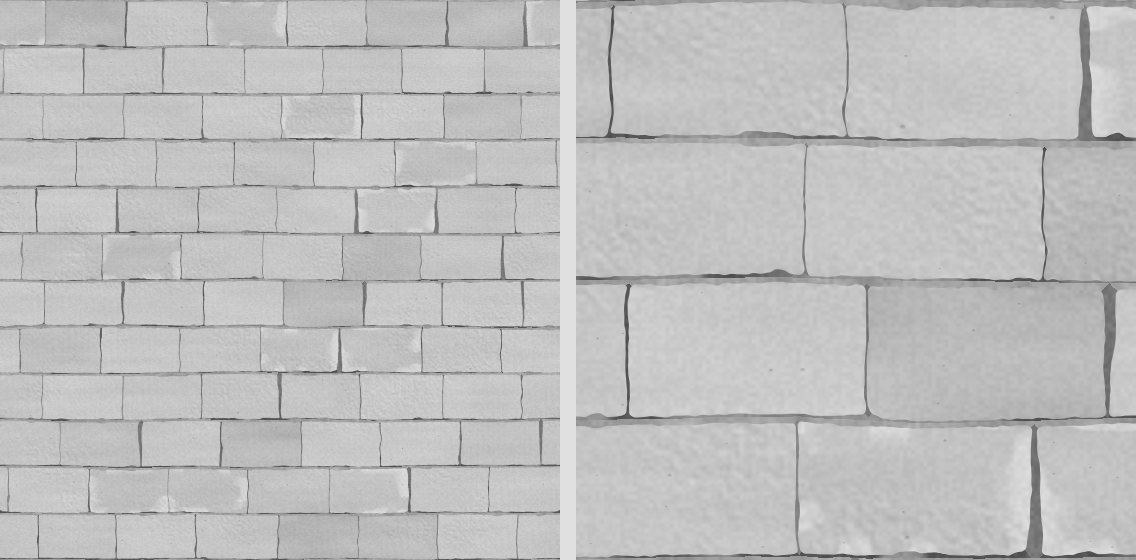
Left, the full canvas; right, a detail of the centre.
Write a Shadertoy shader that draws this texture.

```glsl
// Pale grey block wall: 12 courses of 7 blocks, irregular bond, thin ragged joints.
#define COLS 7.0
#define ROWS 12.0
#define BLOCK_TONE 0.776
#define MORTAR_TONE 0.63
#define SHADOW_TONE 0.33
#define SHADOW_WIDTH 0.0017
#define MORTAR_WIDTH 0.0033
#define HEAD_WIDTH 0.0008
#define WEDGE_WIDTH 0.0034
#define CORNER 0.003
#define GRAIN 0.045

// Sideways shift of each course in block lengths, bottom to top
const float bond[12] = float[12](0.44, 0.08, 0.73, 0.50, 0.24, 0.52,
                                 0.25, 0.44, 0.92, 0.51, 0.02, 0.55);

float hash(vec2 p) {
    return fract(sin(dot(p, vec2(127.1, 311.7))) * 43758.5453);
}

// Value noise over the canvas that wraps after freq cells
float noise(vec2 uv, vec2 freq) {
    vec2 p = uv * freq, i = floor(p), f = fract(p);
    f = f * f * (3.0 - 2.0 * f);
    vec2 a = mod(i, freq), b = mod(i + 1.0, freq);
    return mix(mix(hash(a), hash(vec2(b.x, a.y)), f.x),
               mix(hash(vec2(a.x, b.y)), hash(b), f.x), f.y);
}

// Half width of an upright joint: mostly hairline, sometimes a tapering wedge
float headWidth(vec2 joint, float y) {
    float h = hash(joint + 31.0);
    float taper = mix(y, 1.0 - y, step(0.5, hash(joint + 47.0)));
    return HEAD_WIDTH * mix(0.6, 1.2, h) + WEDGE_WIDTH * smoothstep(0.72, 1.0, h) * taper;
}

// Small dents, lit from above
float pits(vec2 uv) {
    vec2 cell = floor(uv * 48.0);
    vec2 d = fract(uv * 48.0) - 0.3 - 0.4 * vec2(hash(cell + 3.0), hash(cell + 9.0));
    float radius = mix(0.04, 0.13, pow(hash(cell + 15.0), 3.0));
    float dent = step(0.84, hash(cell)) * smoothstep(radius, radius * 0.3, length(d));
    return dent * (0.35 + 0.8 * d.y / radius);
}

void mainImage(out vec4 fragColor, in vec2 fragCoord) {
    vec2 uv = fragCoord / iResolution.xy;
    float px = 1.0 / iResolution.y;
    float fine = noise(uv, vec2(230.0));
    float grain = noise(uv, vec2(410.0)) - 0.5;
    float ragged = noise(uv, vec2(75.0)) - 0.5;

    // Block grid with slightly wavering courses
    vec2 g = uv * vec2(COLS, ROWS);
    g.y += 0.05 * (noise(uv, vec2(9.0, 12.0)) - 0.5) + 0.012 * ragged;
    float row = mod(floor(g.y), ROWS);
    g.x += 0.022 * (noise(uv, vec2(40.0, 60.0)) - 0.5) - bond[int(row)];
    vec2 f = fract(g);
    vec2 id = vec2(mod(floor(g.x), COLS), row);
    vec2 nextId = vec2(mod(id.x + 1.0, COLS), row);

    // Distances to the four joints in canvas units
    float left = (f.x - 0.04 * hash(id + 5.0)) / COLS;
    float right = (1.0 + 0.04 * hash(nextId + 5.0) - f.x) / COLS;
    if (left < 0.0) {   // sliver that belongs to the block before
        right = -left;
        nextId = id;
        id.x = mod(id.x - 1.0 + COLS, COLS);
        left = 1.0 / COLS;
    }
    float bottom = f.y / ROWS, top = (1.0 - f.y) / ROWS;
    float seat = 0.0016 * (hash(id + 21.0) - 0.5);
    float chip = 0.0022 * smoothstep(0.65, 0.95, noise(uv, vec2(55.0)));
    float dx = min(left - headWidth(id, f.y), right - headWidth(nextId, f.y));
    float dy = min(bottom - SHADOW_WIDTH - seat, top - MORTAR_WIDTH + seat);
    dy -= chip + 0.0012 * (fine - 0.5);
    dx -= 0.5 * chip + 0.0006 * (fine - 0.5);
    float inside = CORNER - length(max(CORNER - vec2(dx, dy), 0.0));

    // Block face: own tone, level streaks, blotches and grain
    float dark = smoothstep(0.78, 1.0, hash(id + 61.0));
    float streak = noise(uv, vec2(8.0, 90.0)) - 0.5;
    float blotch = noise(uv, vec2(16.0, 36.0)) - 0.5;
    float face = BLOCK_TONE + 0.022 * (hash(id + 77.0) - 0.5) - 0.055 * dark;
    face += 0.022 * streak + (0.025 + 0.04 * dark) * blotch + GRAIN * grain;

    // Pale worn smears on a few blocks
    float worn = step(0.92, hash(id + 83.0));
    float rimZone = smoothstep(0.3, 0.48, max(abs(f.x - 0.5), abs(f.y - 0.5)));
    float smear = smoothstep(0.5, 0.7, noise(uv, vec2(50.0)) + 0.25 * rimZone - 0.1);
    face += worn * (0.08 * smear * rimZone - 0.025);

    // Rough relief, dents and uneven block edges
    float relief = fine - noise(uv + vec2(0.0012, 0.0018), vec2(230.0));
    face += 0.07 * relief * smoothstep(0.45, 0.85, noise(uv, vec2(14.0, 20.0)));
    face -= 0.22 * pits(uv);
    float rim = 1.0 - smoothstep(0.0, CORNER, inside);
    face += 0.07 * rim * (fine - 0.6);

    // Bed joint: broken shadow below each block, mortar ledge under it
    float broken = smoothstep(0.3, 0.7, noise(uv, vec2(38.0, 24.0)));
    float shadow = mix(SHADOW_TONE, MORTAR_TONE - 0.06, broken);
    float bed = bottom < top ? shadow : MORTAR_TONE + 0.12 * ragged;

    // Head joint: dark line of varying strength, greyer where it is wide
    vec2 joint = left < right ? id : nextId;
    float wide = smoothstep(HEAD_WIDTH, WEDGE_WIDTH, headWidth(joint, f.y));
    float head = mix(SHADOW_TONE, 0.47, wide);
    head = mix(head, 0.64, 0.75 * hash(joint + 91.0) * (1.0 - wide));

    float gap = (dy < dx ? bed : head) + 0.08 * grain;
    float tone = mix(gap, face, clamp(inside / px + 0.5, 0.0, 1.0));
    fragColor = vec4(vec3(clamp(tone, 0.0, 1.0)), 1.0);
}
```
